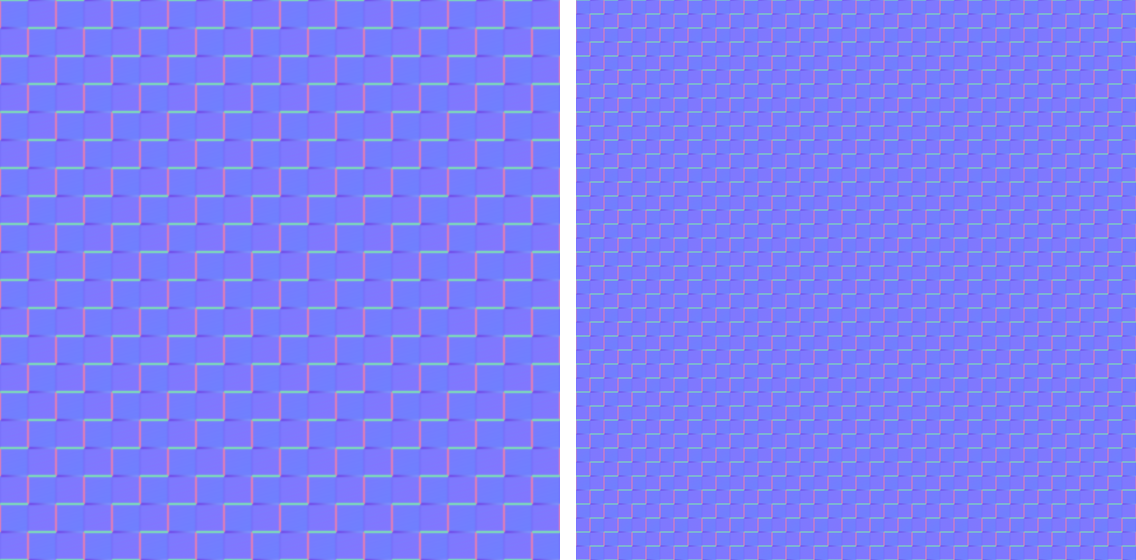
Left: one tile. Right: repeated 2 by 2.
This texture map is drawn by a Shadertoy shader. Its source:

```glsl
// Tangent-space normal map of a basket weave: a 20 by 20 checkerboard of tilted
// squares. Raised squares catch a pink left edge and a green top edge; the others
// sink under a purple crease. Soft line profiles and layered sines shade it.

const float PI = 3.14159265;
const float CELLS = 20.0;

// Soft line profile across an edge, both in cell units.
float softLine(float offset, float width) {
    float d = offset / width;
    return exp(-d * d);
}

// Smoothed square wave: 1 on even unit intervals, 0 on odd ones.
float evenSpan(float t) {
    return smoothstep(-0.13, 0.13, sin(PI * t));
}

// Fine slanted grain; whole cycles per tile keep it seamless.
float grain(vec2 uv) {
    float a = sin(2.0 * PI * dot(uv, vec2(-41.0, 163.0)));
    float b = sin(2.0 * PI * dot(uv, vec2(-23.0, 97.0)) + 1.3);
    return 0.6 * a + 0.4 * b;
}

void mainImage(out vec4 fragColor, in vec2 fragCoord) {
    vec2 uv = fragCoord / iResolution.xy;
    vec2 grid = uv * CELLS;
    vec2 local = fract(grid);
    vec2 edge = floor(grid + 0.5);
    vec2 offset = grid - edge;

    // Square faces: raised ones lean left and up, sunken ones lean slightly down.
    float raised = 1.0 - smoothstep(-0.1, 0.1, sin(PI * grid.x) * sin(PI * grid.y));
    float slope = local.x - local.y;
    vec3 raisedFace = vec3(0.452, 0.492, 0.995) + slope * vec3(-0.022, 0.012, 0.0);
    vec3 sunkenFace = vec3(0.500, 0.470, 0.995) + slope * vec3(0.008, -0.006, 0.0);
    sunkenFace.xy += 0.006 * grain(uv) * vec2(1.0, -1.0);
    raisedFace.xy += 0.002 * grain(uv);
    vec3 color = mix(sunkenFace, raisedFace, raised);

    // Each edge alternates between a bright rim and a faint crease.
    float topRim = evenSpan(grid.x + edge.y);
    float leftRim = 1.0 - evenSpan(grid.y + edge.x);

    // Creases: purple at the left end, fading to pale blue at the right.
    vec3 crease = mix(vec3(0.44, 0.27, 0.90), vec3(0.48, 0.58, 0.98),
                      smoothstep(0.0, 1.0, local.x));
    color = mix(color, crease, 0.85 * (1.0 - topRim) * softLine(offset.y, 0.05));
    color = mix(color, vec3(0.46, 0.42, 0.97),
                0.5 * (1.0 - leftRim) * softLine(offset.x, 0.05));

    // Bright rims.
    color = mix(color, vec3(0.87, 0.49, 0.72), leftRim * softLine(offset.x, 0.045));
    color = mix(color, vec3(0.49, 0.86, 0.72), topRim * softLine(offset.y, 0.047));

    fragColor = vec4(color, 1.0);
}
```
